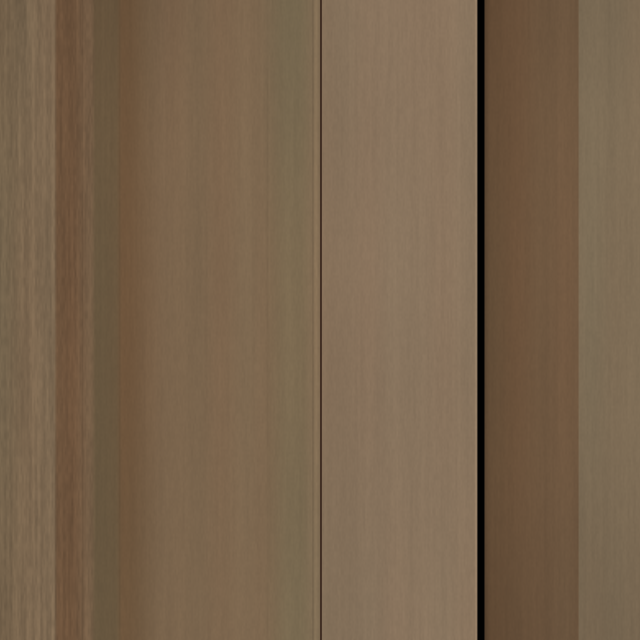
This texture is drawn by a WebGL 2 fragment shader. Its source:

```glsl
#version 300 es
precision highp float;
// Vertical wooden boards with fine grain, a thin seam and a deep black gap.
uniform vec2 u_resolution;
out vec4 fragColor;

float hash(vec2 p) {
    vec3 q = fract(p.xyx * vec3(0.1031, 0.1030, 0.0973));
    q += dot(q, q.yzx + 33.33);
    return fract((q.x + q.y) * q.z);
}

float noise(vec2 p) {
    vec2 i = floor(p), f = fract(p);
    f = f * f * (3.0 - 2.0 * f);
    return mix(mix(hash(i), hash(i + vec2(1, 0)), f.x),
               mix(hash(i + vec2(0, 1)), hash(i + vec2(1, 1)), f.x), f.y);
}

// Soft step from 0 to 1 centred on an edge
float rise(float x, float edge, float softness) {
    return smoothstep(edge - softness, edge + softness, x);
}

// Soft vertical stripe
float stripe(float x, float center, float halfWidth, float softness) {
    return 1.0 - rise(abs(x - center), halfWidth, softness);
}

void main() {
    vec2 uv = gl_FragCoord.xy / u_resolution;
    float x = uv.x, y = uv.y;
    float px = 0.8 / u_resolution.x;

    // Board tones, left to right
    vec3 wood = mix(vec3(0.455, 0.385, 0.295), vec3(0.490, 0.410, 0.318), rise(x, 0.035, 0.04));
    wood = mix(wood, vec3(0.430, 0.330, 0.240), rise(x, 0.087, 0.003));
    wood = mix(wood, vec3(0.455, 0.365, 0.275), rise(x, 0.125, 0.015));
    wood = mix(wood, vec3(0.405, 0.335, 0.245), rise(x, 0.146, 0.004));
    wood = mix(wood, vec3(0.425, 0.330, 0.235), rise(x, 0.186, 0.006));
    wood = mix(wood, vec3(0.478, 0.388, 0.295), rise(x, 0.225, 0.035));
    wood = mix(wood, vec3(0.496, 0.408, 0.312), rise(x, 0.330, 0.060));
    wood = mix(wood, vec3(0.472, 0.408, 0.310), rise(x, 0.425, 0.025));
    wood = mix(wood, vec3(0.500, 0.422, 0.325), rise(x, 0.480, 0.012));
    vec3 panel = mix(vec3(0.520, 0.438, 0.350), vec3(0.536, 0.454, 0.366), rise(x, 0.56, 0.05));
    wood = mix(wood, panel, rise(x, 0.502, px));
    vec3 recess = mix(vec3(0.385, 0.295, 0.210), vec3(0.440, 0.345, 0.255), rise(x, 0.81, 0.07));
    wood = mix(wood, recess, rise(x, 0.752, px));
    wood = mix(wood, vec3(0.492, 0.425, 0.335), rise(x, 0.904, px));

    // Faint light falling off toward the top and the lower right
    wood *= 1.0 - 0.05 * rise(y, 0.92, 0.20) * (1.0 - rise(x, 0.50, 0.02));
    wood *= 1.0 - 0.07 * (1.0 - rise(y, 0.16, 0.20)) * rise(x, 0.752, px);
    wood *= 1.0 - 0.04 * rise(y, 0.90, 0.12) * rise(x, 0.752, px);

    // Grain: broad bands, long fibres and short pores
    float coarse = 1.0 - rise(x, 0.147, 0.004);
    float band = noise(vec2(x * 42.0, y * 0.8 + 3.0)) - 0.5;
    float fibre = noise(vec2(x * 230.0, y * 5.0)) - 0.5;
    float pore = noise(vec2(x * 390.0, y * 75.0 + 17.0)) - 0.5;
    float speck = noise(uv * vec2(380.0, 250.0) + 51.0) - 0.5;
    wood *= 1.0 + 0.035 * band + (0.030 + 0.085 * coarse) * fibre
          + (0.030 + 0.060 * coarse) * pore + 0.025 * speck;

    // Blotches and a drifting red-green tint
    float blotch = noise(uv * vec2(9.0, 5.0) + 7.0) - 0.5;
    wood *= 1.0 + 0.025 * blotch;
    wood += vec3(0.010, -0.003, -0.004) * (noise(vec2(x * 26.0, y * 2.0 + 9.0)) - 0.5);

    // Narrow joints in the left boards
    wood *= 1.0 - 0.06 * stripe(x, 0.087, 0.001, 0.002);
    wood *= 1.0 - 0.08 * stripe(x, 0.129, 0.001, 0.002);
    wood *= 1.0 - 0.05 * stripe(x, 0.187, 0.001, 0.002);
    wood *= 1.0 - 0.03 * stripe(x, 0.418, 0.001, 0.003);

    // Seam with a light bevel on its left
    wood *= 1.0 - 0.10 * stripe(x, 0.489, 0.001, 0.0015);
    wood *= 1.0 + 0.06 * stripe(x, 0.494, 0.002, 0.002);
    wood = mix(wood, vec3(0.19, 0.12, 0.09), 0.92 * stripe(x, 0.5015, 0.0014, px));

    // Lit board edge, then the gap and its shadow
    wood *= 1.0 + 0.10 * stripe(x, 0.7435, 0.0012, 0.0015);
    wood *= 1.0 - 0.22 * stripe(x, 0.758, 0.001, 0.008);
    wood = mix(wood, vec3(0.008, 0.006, 0.006), stripe(x, 0.7515, 0.0055, px));

    fragColor = vec4(clamp(wood, 0.0, 1.0), 1.0);
}
```
